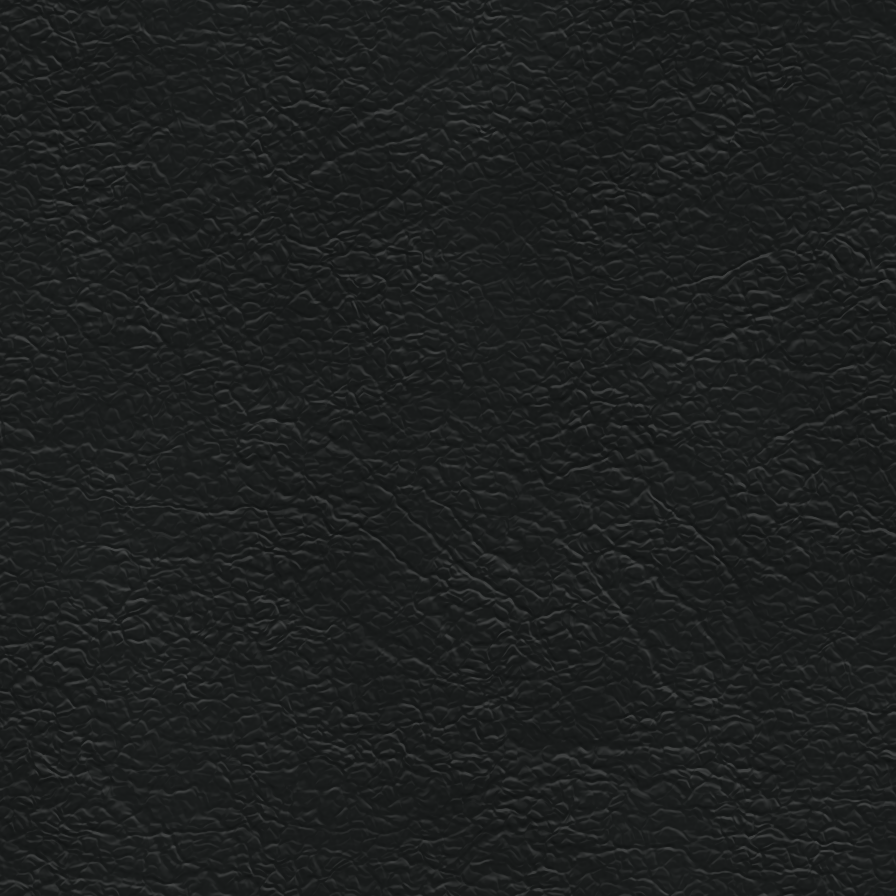
Write a three.js fragment shader that draws this texture.

```glsl
varying vec2 vUv;

const vec3 SHADOW = vec3(0.062, 0.070, 0.069);
const vec3 HIDE = vec3(0.101, 0.110, 0.109);
const vec3 SHEEN = vec3(0.245, 0.253, 0.252);
const vec2 LIGHT_STEP = vec2(0.0005, 0.0028);

vec2 hash2(vec2 p) {
  vec3 q = fract(vec3(p.xyx) * vec3(0.1031, 0.1030, 0.0973));
  q += dot(q, q.yzx + 33.33);
  return fract((q.xx + q.yz) * q.zy);
}

float cornerGradient(vec2 cell, vec2 offset) {
  return dot(hash2(cell) * 2.0 - 1.0, offset);
}

float gradientNoise(vec2 p) {
  vec2 i = floor(p);
  vec2 f = fract(p);
  vec2 u = f * f * f * (f * (f * 6.0 - 15.0) + 10.0);
  vec2 e = vec2(0.0, 1.0);
  float low = mix(cornerGradient(i, f), cornerGradient(i + e.yx, f - e.yx), u.x);
  float high = mix(cornerGradient(i + e, f - e), cornerGradient(i + 1.0, f - 1.0), u.x);
  return mix(low, high, u.y);
}

float fractalNoise(vec2 p) {
  float sum = 0.0;
  float amplitude = 1.0;
  for (int k = 0; k < 3; k++) {
    sum += amplitude * gradientNoise(p);
    p = p * 2.03 + 17.3;
    amplitude *= 0.5;
  }
  return sum;
}

// Rounded cells of random height, divided by soft furrows
float pebbles(vec2 p, float furrow) {
  vec2 cell = floor(p);
  vec2 nearestCell = cell;
  float nearest = 9.0;
  float second = 9.0;
  for (int y = -1; y <= 1; y++) {
    for (int x = -1; x <= 1; x++) {
      vec2 neighbour = cell + vec2(float(x), float(y));
      float d = length(neighbour + hash2(neighbour) - p);
      if (d < nearest) {
        second = nearest;
        nearest = d;
        nearestCell = neighbour;
      } else {
        second = min(second, d);
      }
    }
  }
  float tallness = mix(0.35, 1.0, hash2(nearestCell + 51.0).x);
  return tallness * smoothstep(0.0, furrow, second - nearest);
}

// Long broken wrinkles running along one angle
float creases(vec2 p, float angle, vec2 frequency, float width, float seed) {
  vec2 along = vec2(cos(angle), sin(angle));
  vec2 q = vec2(dot(p, along), dot(p, vec2(-along.y, along.x))) * frequency + seed;
  float n = gradientNoise(q) + 0.3 * gradientNoise(q * 2.3 + 5.7);
  float presence = smoothstep(-0.02, 0.3, gradientNoise(p * 3.2 + seed));
  return presence * (1.0 - smoothstep(0.0, width, abs(n)));
}

float leatherHeight(vec2 p) {
  vec2 bend = vec2(fractalNoise(p * 17.0), fractalNoise(p * 17.0 + 41.0));
  vec2 ripple = vec2(gradientNoise(p * 75.0), gradientNoise(p * 75.0 + 23.0));
  vec2 w = p + 0.013 * bend + 0.005 * ripple;

  float relief = mix(0.55, 1.1, smoothstep(-0.3, 0.3, gradientNoise(p * 8.0 + 9.0)));
  float height = 0.50 * pebbles(w * vec2(30.0, 42.0), 0.32);
  height += 0.36 * pebbles(w * vec2(62.0, 82.0) + 13.0, 0.45);
  height += 0.20 * gradientNoise(p * vec2(105.0, 130.0));
  height *= relief;

  height -= 0.45 * creases(w, -0.75, vec2(4.0, 17.0), 0.09, 3.4);
  height -= 0.40 * creases(w, 0.45, vec2(4.0, 15.0), 0.08, 27.8);
  height -= 0.35 * creases(w, -0.15, vec2(5.0, 19.0), 0.09, 62.1);
  return height;
}

void main() {
  // Light from above brightens the upper rims of the grain
  float slope = leatherHeight(vUv - 0.5 * LIGHT_STEP) - leatherHeight(vUv + 0.5 * LIGHT_STEP);
  float lit = clamp(slope * 2.1, 0.0, 1.0);
  float shaded = clamp(-slope * 1.8, 0.0, 1.0);

  vec3 color = mix(HIDE, SHEEN, lit);
  color = mix(color, SHADOW, 0.75 * shaded);

  // Broad tonal drift and fine surface mottle
  color *= 1.0 + 0.14 * fractalNoise(vUv * 3.5 + 6.0);
  color += 0.012 * gradientNoise(vUv * 210.0);
  gl_FragColor = vec4(color, 1.0);
}
```
